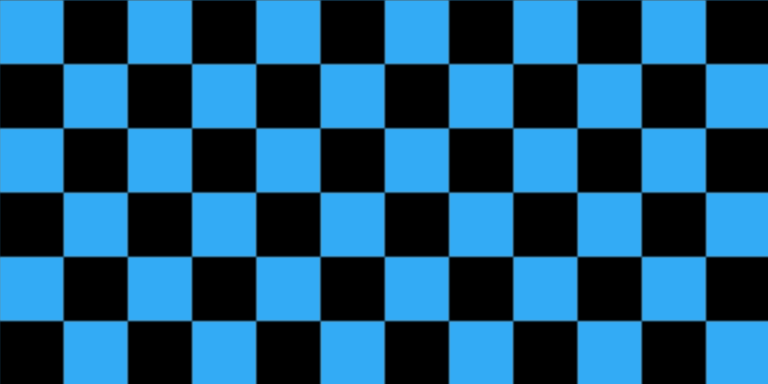
Reproduce this pattern procedurally as a Shadertoy shader.

```glsl
const float CELL = 0.1673;                     // cell side, in canvas heights
const vec2 ORIGIN = vec2(-0.0018, -0.0004);    // grid corner, from the top left
const float SOFTNESS = 0.03;                   // half width of an edge, in cells
const vec3 DARK = vec3(0.0);
const vec3 BLUE = vec3(0.20, 0.67, 0.96);
const vec3 FRINGE = vec3(1.2, 0.4, -0.25);     // greyish tint on the bright side of edges

// Signed distance to the nearest grid line: positive in even cells, negative in odd ones
vec2 stripeDistance(vec2 p) {
    return 0.5 - abs(mod(p + 0.5, 2.0) - 1.0);
}

// Soft checkerboard coverage, 1 where both indices share the same parity
float checker(vec2 p, float halfWidth) {
    vec2 even = smoothstep(-halfWidth, halfWidth, stripeDistance(p));
    return mix(1.0 - even.y, even.y, even.x);
}

void mainImage(out vec4 fragColor, in vec2 fragCoord) {
    // Grid coordinates measured from the upper left corner
    vec2 p = vec2(fragCoord.x, iResolution.y - fragCoord.y) / iResolution.y;
    vec2 grid = (p - ORIGIN) / CELL;
    float pixel = 1.0 / (iResolution.y * CELL);

    float cover = checker(grid, max(SOFTNESS, 0.75 * pixel));
    vec3 color = mix(DARK, BLUE, cover);

    // Muted halo just inside the blue squares
    color += FRINGE * pow(cover, 4.0) * (1.0 - cover);

    fragColor = vec4(clamp(color, 0.0, 1.0), 1.0);
}
```
